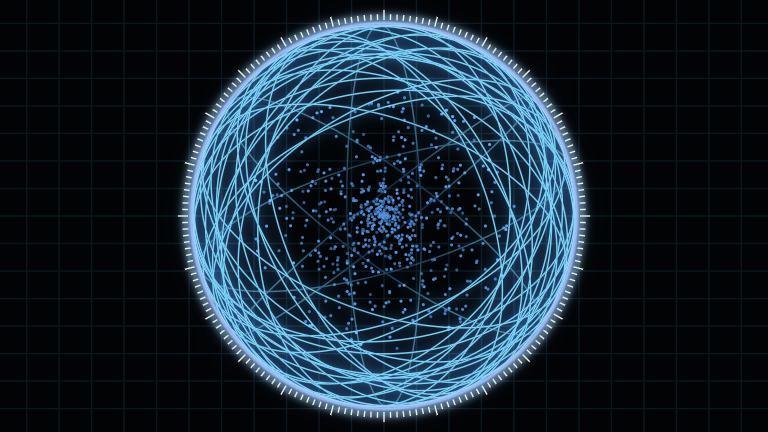
This background is drawn by a Shadertoy shader. Its source:

```glsl
const float PI = 3.14159265;
const float SPHERE_RADIUS = 0.442;
const int ORBIT_COUNT = 27;
const float ORBIT_WIDTH = 0.0017;
const float ORBIT_GLOW_SIZE = 0.014;
const float ORBIT_GLOW = 0.17;
const int DOT_COUNT = 750;
const float DOT_RADIUS = 0.0035;
const float CLOUD_RADIUS = 0.31;
const float TICK_COUNT = 192.0;
const float TICKS_PER_MAJOR = 8.0;
const float TICK_INNER = 0.454;
const float TICK_OUTER = 0.467;
const float MAJOR_EXTRA = 0.010;
const float TICK_WIDTH = 0.0021;
const vec2 GRID_CELL = vec2(0.0752, 0.0637);
const float GRID_WIDTH = 0.0016;

const vec3 BACKGROUND = vec3(0.004, 0.010, 0.015);
const vec3 GRID_COLOR = vec3(0.035, 0.085, 0.095);
const vec3 GLOW_COLOR = vec3(0.22, 0.45, 0.73);
const vec3 LINE_COLOR = vec3(0.50, 0.85, 0.98);
const vec3 FAINT_LINE_COLOR = vec3(0.22, 0.45, 0.75);
const vec3 DOT_COLOR = vec3(0.34, 0.59, 0.90);
const vec3 RIM_COLOR = vec3(0.62, 0.74, 0.96);
const vec3 HALO_COLOR = vec3(0.34, 0.40, 0.44);
const vec3 TICK_COLOR = vec3(0.92, 0.96, 0.95);

float hash(float n) {
    return fract(sin(n * 12.9898 + 4.137) * 43758.5453);
}

// Smooth coverage of a shape from its signed distance
float coverage(float dist, float pixel) {
    return clamp(0.5 - dist / pixel, 0.0, 1.0);
}

// First-order distance to the outline of an axis-aligned ellipse
float ellipseDistance(vec2 p, vec2 radii) {
    float f = length(p / radii);
    float slope = length(p / (radii * radii));
    return f * abs(f - 1.0) / max(slope, 1e-4);
}

float gridMask(vec2 p, float pixel) {
    vec2 d = abs(fract(p / GRID_CELL + 0.5) - 0.5) * GRID_CELL;
    return coverage(min(d.x, d.y) - GRID_WIDTH, pixel);
}

// Great circles seen from the front: x is line coverage, y is glow
vec2 orbits(vec2 p, float pixel) {
    float line = 0.0;
    float glow = 0.0;
    for (int i = 0; i < ORBIT_COUNT; i++) {
        float k = float(i);
        bool thin = i % 6 == 5;
        float angle = k * PI * 0.618034;
        float flatness = thin ? 0.08 + 0.30 * hash(k)
                              : 0.50 + 0.46 * pow(hash(k + 31.0), 0.8);
        float strength = thin ? 0.5 : 1.0;
        vec2 axis = vec2(cos(angle), sin(angle));
        vec2 q = vec2(dot(p, axis), dot(p, vec2(-axis.y, axis.x)));
        float d = ellipseDistance(q, SPHERE_RADIUS * vec2(1.0, flatness));
        line = max(line, strength * coverage(d - ORBIT_WIDTH, pixel));
        glow += strength * exp(-d / ORBIT_GLOW_SIZE);
    }
    return vec2(line, glow * ORBIT_GLOW);
}

// Scattered dots that crowd toward the centre
float dotCloud(vec2 p, float pixel) {
    float mask = 0.0;
    if (length(p) > CLOUD_RADIUS + 0.02) return mask;
    for (int i = 0; i < DOT_COUNT; i++) {
        float k = float(i);
        float angle = 2.0 * PI * hash(k + 0.37);
        float radius = CLOUD_RADIUS * pow(hash(k + 911.7), 1.65);
        vec2 spot = radius * vec2(cos(angle), sin(angle));
        float shade = 0.55 + 0.45 * hash(k + 77.1);
        mask = max(mask, shade * coverage(length(p - spot) - DOT_RADIUS, pixel));
    }
    return mask;
}

float tickMask(vec2 p, float pixel) {
    float r = length(p);
    float turn = atan(p.x, p.y) / (2.0 * PI) * TICK_COUNT;
    float id = floor(turn + 0.5);
    float across = abs(turn - id) * 2.0 * PI * r / TICK_COUNT;
    float major = 1.0 - step(0.5, mod(id + 0.1, TICKS_PER_MAJOR));
    float outer = TICK_OUTER + MAJOR_EXTRA * major;
    float along = max(TICK_INNER - r, r - outer);
    return coverage(max(across - TICK_WIDTH * 0.75, along), pixel);
}

void mainImage(out vec4 fragColor, in vec2 fragCoord) {
    float pixel = 1.0 / iResolution.y;
    vec2 p = (fragCoord - 0.5 * iResolution.xy) * pixel;
    float r = length(p);

    // Backdrop
    vec3 color = BACKGROUND + GRID_COLOR * gridMask(p, pixel);

    // Cloud, then orbits that brighten away from the centre
    color = mix(color, DOT_COLOR, dotCloud(p, pixel));
    vec2 orbit = orbits(p, pixel);
    float edge = smoothstep(0.10, 0.62, r / SPHERE_RADIUS);
    color += GLOW_COLOR * (1.0 - exp(-orbit.y * mix(0.25, 1.0, edge)));
    vec3 lineColor = mix(FAINT_LINE_COLOR, LINE_COLOR, edge);
    color = mix(color, lineColor, orbit.x * mix(0.65, 0.95, edge));

    // Bright rim and halo
    float rim = exp(-pow((r - SPHERE_RADIUS - 0.003) / 0.006, 2.0));
    color = mix(color, RIM_COLOR, 0.8 * rim);
    color += HALO_COLOR * exp(-pow((r - 0.459) / 0.013, 2.0)) * 0.75;

    // Dial ticks
    color = mix(color, TICK_COLOR, tickMask(p, pixel));
    fragColor = vec4(clamp(color, 0.0, 1.0), 1.0);
}
```
